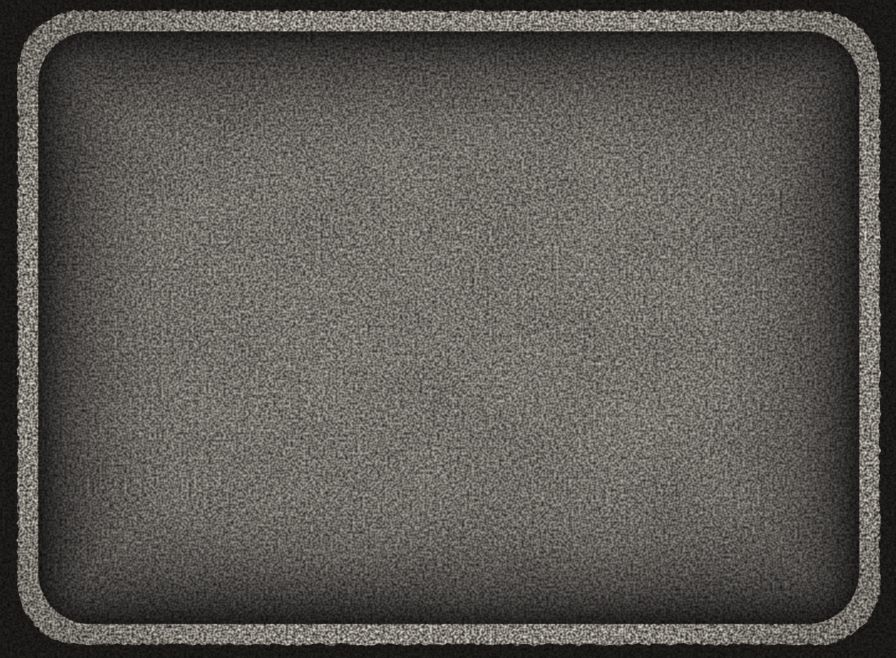
A Shadertoy shader for this background:

```glsl
// A grainy warm-grey panel with dark vignetted sides inside a rough, rounded stone frame.

// Lengths are in canvas heights
const vec2 FRAME_CENTER = vec2(0.682, 0.502);
const vec2 OUTER_HALF = vec2(0.655, 0.4814);
const vec2 INNER_HALF = vec2(0.624, 0.4504);
const float OUTER_RADIUS = 0.094;
const float INNER_RADIUS = 0.080;
const float EDGE_ROUGHNESS = 0.004;

const vec3 BORDER_COLOR = vec3(0.105, 0.100, 0.090);
const vec3 FRAME_COLOR = vec3(0.520, 0.505, 0.475);
const vec3 PANEL_COLOR = vec3(0.465, 0.450, 0.428);

const float GRAIN_SCALE = 265.0;
const float PANEL_GRAIN = 0.72;
const float FRAME_GRAIN = 0.95;
const float BORDER_GRAIN = 0.65;
const float MOTTLE_STRENGTH = 0.13;
const float SHADOW_WIDTH = 0.075;
const float SHADOW_FLOOR = 0.27;

// Random unit gradient for a lattice point
vec2 latticeGradient(vec2 cell) {
    uvec2 q = uvec2(ivec2(cell)) * uvec2(1597u, 3571u);
    uint h = (q.x ^ (q.y << 7)) * 747796u + 2891u;
    h = (h ^ (h >> 15)) * 277803u;
    h = (h ^ (h >> 13)) * 60493u;
    h ^= h >> 16;
    float angle = float(h & 65535u) * 6.28319 / 65536.0;
    return vec2(cos(angle), sin(angle));
}

float gradientNoise(vec2 p) {
    vec2 cell = floor(p);
    vec2 f = p - cell;
    vec2 u = f * f * f * (f * (f * 6.0 - 15.0) + 10.0);
    float a = dot(latticeGradient(cell), f);
    float b = dot(latticeGradient(cell + vec2(1, 0)), f - vec2(1, 0));
    float c = dot(latticeGradient(cell + vec2(0, 1)), f - vec2(0, 1));
    float d = dot(latticeGradient(cell + vec2(1, 1)), f - vec2(1, 1));
    return mix(mix(a, b, u.x), mix(c, d, u.x), u.y);
}

// Layered noise for broad stains
float mottle(vec2 p) {
    float sum = 0.0;
    float weight = 0.5;
    for (int i = 0; i < 5; i++) {
        sum += weight * gradientNoise(p);
        p = mat2(1.6, 1.2, -1.2, 1.6) * p + 7.3;
        weight *= 0.72;
    }
    return sum;
}

float roundedBox(vec2 p, vec2 halfSize, float radius) {
    vec2 q = abs(p) - halfSize + radius;
    return length(max(q, 0.0)) + min(max(q.x, q.y), 0.0) - radius;
}

void mainImage(out vec4 fragColor, in vec2 fragCoord) {
    vec2 uv = fragCoord / iResolution.y;
    vec2 p = uv - FRAME_CENTER;
    float pixel = 1.0 / iResolution.y;

    // Fine grain and broad stains
    float grain = gradientNoise(uv * GRAIN_SCALE)
                + 0.5 * gradientNoise(uv * GRAIN_SCALE * 0.53 + 31.7);
    float stains = mottle(uv * 7.0 + 20.0);

    // Frame outlines: rough outside, clean inside
    float roughness = gradientNoise(uv * 120.0 + 5.0) + 0.5 * gradientNoise(uv * 45.0);
    float outer = roundedBox(p, OUTER_HALF, OUTER_RADIUS) + EDGE_ROUGHNESS * roughness;
    float inner = roundedBox(p, INNER_HALF, INNER_RADIUS);

    // Panel shading: shadow along the frame and a wide vignette
    float depth = max(-inner, 0.0);
    float shadow = mix(SHADOW_FLOOR, 1.0, 1.0 - exp(-depth / SHADOW_WIDTH));
    vec2 spread = p / INNER_HALF;
    float vignette = 1.0 - 0.17 * smoothstep(0.3, 1.7, dot(spread, spread));
    vec3 panel = PANEL_COLOR * shadow * vignette;
    panel *= 1.0 + MOTTLE_STRENGTH * stains + PANEL_GRAIN * grain;

    // Frame and border
    float cornerDim = 1.0 - 0.14 * smoothstep(1.2, 1.9, dot(spread, spread));
    vec3 frame = FRAME_COLOR * cornerDim * (1.0 + FRAME_GRAIN * grain);
    vec3 border = BORDER_COLOR * (1.0 + BORDER_GRAIN * grain);

    // Layers from outside to inside
    vec3 color = mix(frame, border, smoothstep(-pixel, pixel, outer));
    color = mix(panel, color, smoothstep(-pixel, pixel, inner));
    fragColor = vec4(clamp(color, 0.0, 1.0), 1.0);
}
```
